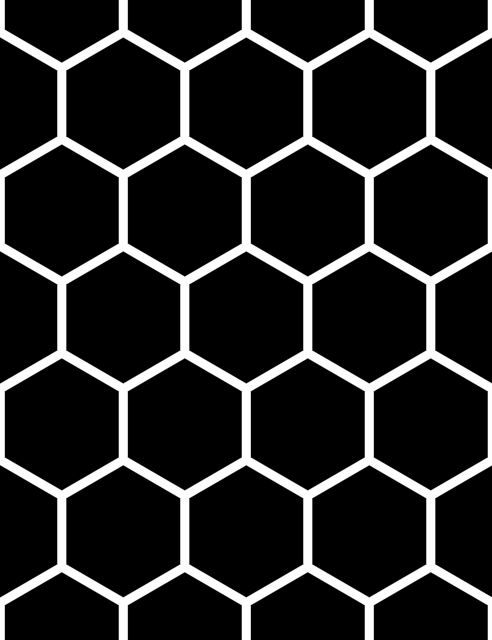
Give the GLSL for this pattern, as a WebGL 2 fragment shader.

```glsl
#version 300 es
precision highp float;
// White honeycomb lines around black pointy-top hexagons, four cells across.

uniform vec2 u_resolution;
out vec4 fragColor;

// Distance to the nearest edge of a hexagonal grid with cells one unit wide.
float hexEdgeDistance(vec2 p) {
    vec2 period = vec2(1.0, sqrt(3.0));
    vec2 a = mod(p + 0.5 * period, period) - 0.5 * period;
    vec2 b = mod(p, period) - 0.5 * period;
    vec2 local = abs(dot(a, a) < dot(b, b) ? a : b);
    return 0.5 - max(local.x, dot(local, 0.5 * period));
}

void main() {
    // Cell units, centred on the middle hexagon, with a slight vertical stretch
    float cellWidth = u_resolution.x / 4.0;
    vec2 p = (gl_FragCoord.xy - vec2(0.5006, 0.504) * u_resolution) / cellWidth;
    p.y /= 1.004;

    // Line with softened edges
    float softness = 0.75 / cellWidth;
    float line = 1.0 - smoothstep(-softness, softness, hexEdgeDistance(p) - 0.037);

    vec3 cellColor = vec3(0.0);
    vec3 lineColor = vec3(0.995);
    fragColor = vec4(mix(cellColor, lineColor, line), 1.0);
}
```
